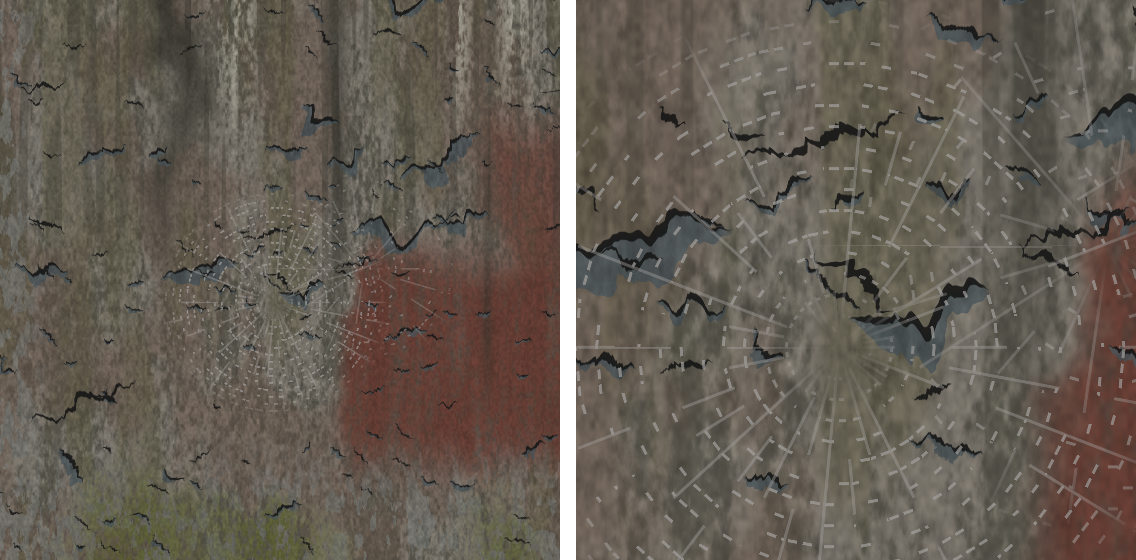
Left: the whole. Right: its middle third, enlarged.
A WebGL 1 fragment shader for this texture:

```glsl
precision highp float;
// A weathered wall: stretched noise gives streaked plaster with soot, rust and moss.
// Hashed grids scatter tapered cracks with peeling paint; polar chords and
// spokes lay broken cobwebs over the middle.
uniform vec2 u_resolution;

const vec3 STONE = vec3(0.345, 0.335, 0.298), PLASTER = vec3(0.455, 0.435, 0.40);
const vec3 BROWN = vec3(0.39, 0.325, 0.285), OLIVE = vec3(0.35, 0.335, 0.25);
const vec3 RUST = vec3(0.375, 0.225, 0.19), SOOT = vec3(0.215, 0.21, 0.18);
const vec3 LIME = vec3(0.60, 0.59, 0.54), MOSS = vec3(0.32, 0.335, 0.165);
const vec3 FLAKE = vec3(0.44, 0.445, 0.43), PEEL = vec3(0.27, 0.31, 0.33);
const vec3 CRACK = vec3(0.085), THREAD = vec3(0.64, 0.63, 0.62);
const vec2 DAMAGE_CENTRE = vec2(0.54, 0.57);
const float RING_GAP = 0.0125, THREAD_WIDTH = 0.0006, GRAIN = 0.32, TAU = 6.28318;

float hash(vec2 p) {
  vec3 q = fract(p.xyx * 0.1031);
  q += dot(q, q.yzx + 33.33);
  return fract((q.x + q.y) * q.z);
}

float noise(vec2 p) {
  vec2 i = floor(p), f = fract(p);
  f = f * f * (3.0 - 2.0 * f);
  return mix(mix(hash(i), hash(i + vec2(1, 0)), f.x),
             mix(hash(i + vec2(0, 1)), hash(i + 1.0), f.x), f.y);
}

float fbm(vec2 p) {
  float sum = 0.0, amp = 0.516;
  for (int i = 0; i < 5; i++) {
    sum += amp * noise(p);
    p = p * 2.03 + 17.7;
    amp *= 0.5;
  }
  return sum;
}

// Soft band around a centre
float band(float x, float centre, float width) {
  float d = (x - centre) / width;
  return exp(-d * d);
}

// Plateau between two soft edges
float span(float x, float low, float high, float soft) {
  return smoothstep(low - soft, low + soft, x) * (1.0 - smoothstep(high - soft, high + soft, x));
}

// Coverage of cracks (x) and of peeled paint below them (y)
vec2 cracks(vec2 p, float cells, float share, float thickness) {
  vec2 g = p * cells, found = vec2(0.0);
  float aa = cells / u_resolution.y;
  for (int j = -1; j <= 1; j++) for (int i = -1; i <= 1; i++) {
    vec2 id = floor(g) + vec2(i, j), key = id + cells * 13.0;
    float pick = hash(key), near = distance(id + 0.5, DAMAGE_CENTRE * cells) / cells;
    if (pick > share * (0.7 + 1.6 * band(near, 0.0, 0.19))) continue;
    vec2 q = g - id - 0.2 - 0.6 * vec2(hash(key + 31.0), hash(key + 57.0));
    float angle = mix(-0.9, 0.45, hash(key + 73.0)), c = cos(angle), s = sin(angle);
    q = vec2(c * q.x + s * q.y, c * q.y - s * q.x);
    float along = q.x / mix(0.16, 0.5, hash(key + 91.0));
    float taper = max(1.0 - along * along, 0.0);
    float d = q.y - 0.5 * (fbm(vec2(q.x * 5.0 + 9.0, pick * 91.0)) - 0.5);
    float width = thickness * taper * (0.3 + 1.2 * noise(vec2(q.x * 14.0 + 9.0, pick * 53.0)));
    float line = 1.0 - smoothstep(width - aa, width + aa, abs(d));
    float depth = 0.4 * taper * (fbm(g * 4.0) - 0.22) * step(0.4, hash(key + 13.0));
    found = max(found, vec2(line, span(d, -depth, 0.0, aa)) * smoothstep(0.0, 0.25, taper));
  }
  return found;
}

// Orb web: dashed chords between broken spokes
float web(vec2 d, float spokes, float reach, float ringShare) {
  float r = length(d), turn = atan(d.y, d.x) / TAU * spokes;
  float off = fract(turn) - 0.5, arc = TAU / spokes;
  float ring = r * cos(off * arc) / RING_GAP, along = off * arc * r / 0.009;
  float kept = step(hash(floor(vec2(ring, turn + 40.0)) + 19.0 * floor(along)), ringShare);
  float spokeKept = step(hash(floor(vec2(turn + 60.5, r * 30.0))), 0.4);
  vec2 gap = vec2(abs(fract(ring) - 0.5) * RING_GAP, (0.5 - abs(off)) * arc * r);
  vec2 line = 1.0 - smoothstep(THREAD_WIDTH, THREAD_WIDTH + 1.0 / u_resolution.y, gap);
  line *= vec2(kept * step(fract(along), 0.65), 0.6 * spokeKept);
  return max(line.x, line.y) * span(r, 0.03, reach * 0.8, 0.03);
}

void main() {
  vec2 p = gl_FragCoord.xy / u_resolution;
  float broad = fbm(p * vec2(7, 3)), patchy = fbm(p * vec2(9, 6) + 40.0);
  float streak = fbm(p * vec2(60, 5) + 11.0), grain = fbm(p * vec2(180, 85));
  float mottle = 0.5 * (streak + grain);
  // Streaked plaster
  vec3 col = mix(STONE, PLASTER, smoothstep(0.25, 0.75, 0.9 * (broad + grain) + streak - 0.9));
  col = mix(col, BROWN, 0.55 * smoothstep(0.45, 0.65, patchy));
  col = mix(col, OLIVE, 0.5 * smoothstep(0.48, 0.68, fbm(p * vec2(22, 4) + 80.0)));
  // Rust on the right
  vec2 w = p + 0.16 * (vec2(patchy, broad) - 0.5);
  float rust = smoothstep(0.6, 0.65, w.x) * span(w.y, 0.18, 0.56, 0.07);
  rust = max(rust, 0.75 * smoothstep(0.84, 0.93, w.x) * span(w.y, 0.18, 0.77, 0.08));
  col = mix(col, RUST, rust * smoothstep(0.1, 0.6, mottle));
  // Lime and soot running down
  float lime = band(p.x, 0.42, 0.035) + band(p.x, 0.82, 0.02) + band(p.x, 0.92, 0.03);
  lime *= smoothstep(0.74, 1.0, p.y + 0.3 * (streak - 0.5));
  col = mix(col, LIME, 0.85 * lime * smoothstep(0.4, 0.62, mottle));
  float soot = band(w.x, 0.315, 0.042) * smoothstep(0.4, 0.85, p.y);
  soot += 0.55 * band(p.x, 0.605, 0.018) * smoothstep(0.2, 0.7, p.y);
  soot += 0.5 * band(p.x, 0.87, 0.009) * span(p.y, 0.32, 0.72, 0.08);
  soot += 0.4 * smoothstep(0.62, 0.78, noise(p * vec2(95, 3))) * smoothstep(0.35, 0.7, p.y);
  col = mix(col, SOOT, min(soot, 1.0) * smoothstep(0.15, 0.65, mottle));
  // Flaking edges, moss at the foot
  float edge = 1.0 - min(smoothstep(0.02, 0.11, p.x), smoothstep(0.06, 0.26, p.y));
  col = mix(col, FLAKE, 0.7 * edge * smoothstep(0.53, 0.57, fbm(p * vec2(75, 30))));
  float moss = band(p.x, 0.24, 0.11) + band(p.x, 0.49, 0.1) + 0.7 * band(p.x, 0.9, 0.06);
  moss *= 1.0 - smoothstep(0.03, 0.16, p.y + 0.3 * (patchy - 0.5));
  col = mix(col, MOSS, 0.85 * min(moss, 1.0) * smoothstep(0.3, 0.6, grain));
  col *= 1.0 + GRAIN * (grain + 0.5 * noise(p * vec2(300, 220)) - 0.75);
  // Cracks and cobwebs
  vec2 damage = max(cracks(p, 4.5, 0.38, 0.018), cracks(p, 9.0, 0.28, 0.026));
  damage = max(damage, cracks(p, 19.0, 0.3, 0.036));
  col = mix(mix(col, PEEL * (0.75 + 0.5 * grain), 0.8 * damage.y), CRACK, 0.9 * damage.x);
  float silk = 0.7 * web(p - vec2(0.49, 0.46), 34.0, 0.24, 0.42);
  silk = max(silk, 0.5 * web(p - vec2(0.65, 0.52), 22.0, 0.2, 0.12));
  gl_FragColor = vec4(mix(col, THREAD, silk), 1.0);
}
```
